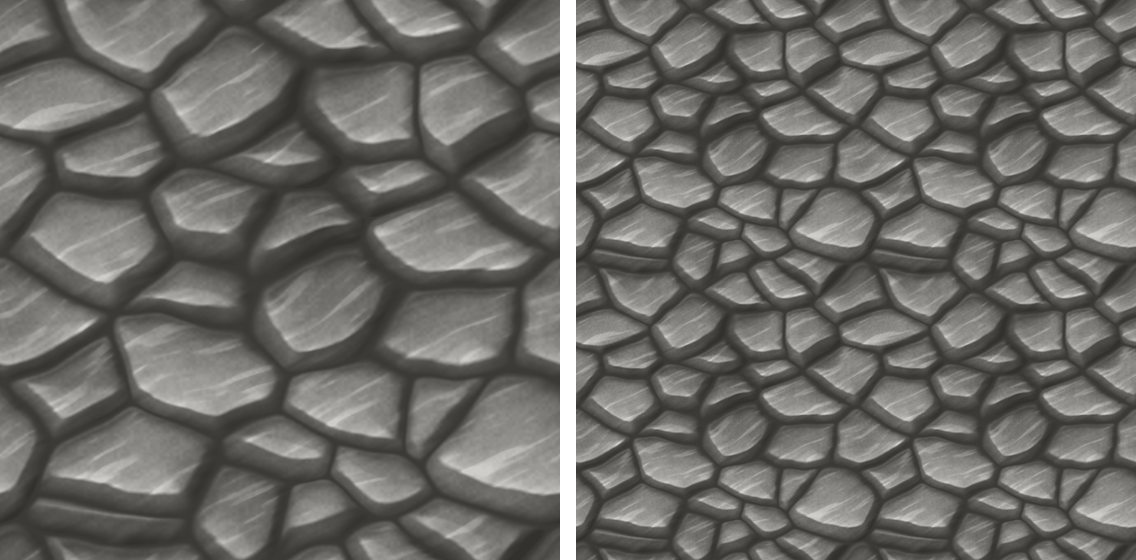
Left: one tile. Right: repeated 2 by 2.
Reproduce this texture procedurally as a Shadertoy shader.

```glsl
// Painted wall of irregular grey field stones that tiles in both directions.
// A wrapped, weighted Voronoi diagram gives the stones; each has a pale top face
// with a bright lip, darker faceted flanks, soft cracks and slanted brush strokes.

#define GRID vec2(4.0, 8.0)       // stones across and up (rows must be even)
#define METRIC vec2(1.0, 1.4)     // vertical stretch while measuring distance
#define JITTER vec2(0.85, 0.75)   // scatter of the stone centres
#define SIZE_SPREAD 0.017         // difference between large and small stones
#define TOP_TONE 0.54
#define FLANK_TONE 0.39
#define CRACK_TONE 0.225
#define LIP_GLOW 0.18
#define STROKE_DEPTH 0.09
#define GRAIN_DEPTH 0.045
#define TINT vec3(0.006, 0.002, -0.013)

float hash(vec2 p) {
    return fract(sin(dot(p, vec2(127.1, 311.7))) * 43758.5453);
}

// Value noise that wraps after a whole number of lattice cells
float noise(vec2 p, vec2 period) {
    vec2 i = floor(p), f = fract(p);
    f = f * f * (3.0 - 2.0 * f);
    vec2 a = mod(i, period), b = mod(i + 1.0, period);
    return mix(mix(hash(a), hash(vec2(b.x, a.y)), f.x),
               mix(hash(vec2(a.x, b.y)), hash(b), f.x), f.y);
}

float tiled(vec2 uv, vec2 repeats) {
    return noise(uv * repeats, repeats);
}

float cloud(vec2 uv, float repeats) {
    float sum = 0.0, gain = 0.53;
    for (int i = 0; i < 4; i++) {
        sum += gain * tiled(uv, vec2(repeats));
        uv += vec2(0.37, 0.61);
        repeats *= 2.0;
        gain *= 0.5;
    }
    return sum;
}

vec2 stoneCentre(vec2 cell) {
    vec2 id = mod(cell, GRID);
    vec2 scatter = vec2(hash(id + 3.1), hash(id + 17.3)) - 0.5;
    vec2 stagger = vec2(0.5 * mod(cell.y, 2.0), 0.0);
    return (cell + 0.5 + stagger + JITTER * scatter) / GRID * METRIC;
}

float stoneWeight(vec2 cell) {
    return SIZE_SPREAD * hash(mod(cell, GRID) + 41.7);
}

void mainImage(out vec4 fragColor, in vec2 fragCoord) {
    vec2 uv = fragCoord / iResolution.xy;

    // Bend the plane so that outlines look hand drawn
    vec2 bend = vec2(tiled(uv, vec2(6.0)), tiled(uv + 0.43, vec2(6.0))) - 0.5;
    vec2 wobble = vec2(tiled(uv, vec2(19.0)), tiled(uv + 0.29, vec2(19.0))) - 0.5;
    vec2 bent = uv + 0.045 * bend + 0.009 * wobble;
    vec2 p = bent * METRIC;

    // Find the stone under this point
    vec2 home = floor(bent * GRID), stone = home;
    float nearest = 1e5;
    for (int y = -2; y <= 2; y++)
    for (int x = -2; x <= 2; x++) {
        vec2 cell = home + vec2(x, y);
        vec2 d = p - stoneCentre(cell);
        float power = dot(d, d) - stoneWeight(cell);
        if (power < nearest) { nearest = power; stone = cell; }
    }
    vec2 centre = stoneCentre(stone), id = mod(stone, GRID);
    float weight = stoneWeight(stone);
    float flankHeight = mix(0.02, 0.08, hash(id + 7.9)) * (0.6 + 0.4 * weight / SIZE_SPREAD);

    // Rounded distances to the outline and to the rim of the top face
    float edgeSum = 0.0, rimSum = 0.0;
    vec2 facing = vec2(0.0);
    for (int y = -2; y <= 2; y++)
    for (int x = -2; x <= 2; x++) {
        if (x == 0 && y == 0) continue;
        vec2 cell = stone + vec2(x, y);
        vec2 other = stoneCentre(cell), d = p - other;
        float gap = max(length(other - centre), 0.01);
        vec2 normal = (other - centre) / gap;
        float edge = (dot(d, d) - stoneWeight(cell) - nearest) / (2.0 * gap);
        float inset = 0.012 + flankHeight * max(-normal.y, 0.0);
        float pull = exp(-(edge - inset) / 0.008);
        edgeSum += exp(-edge / 0.006);
        rimSum += pull;
        facing += normal * pull;
    }
    float edge = -0.006 * log(edgeSum);
    float rim = -0.008 * log(rimSum);
    facing /= rimSum;

    // Brush marks along a slant; the whole-number shear keeps them tiling
    vec2 slant = vec2(2.0 * bent.x + bent.y, 2.0 * bent.y - bent.x);
    float stroke = 0.6 * tiled(slant, vec2(4.0, 26.0)) + 0.4 * tiled(slant + 0.17, vec2(10.0, 58.0));
    float mottle = cloud(bent, 7.0) - 0.5;
    float grain = tiled(uv, vec2(170.0)) - 0.5;
    rim += 0.016 * mottle + 0.005 * (stroke - 0.5);

    // Top face: paler towards its lower left lip, dimmer at the back
    vec2 local = p - centre;
    float lit = smoothstep(-0.2, 0.8, dot(facing, vec2(-0.5, -0.86)));
    float inside = max(rim, 0.0);
    float top = TOP_TONE + 0.07 * (hash(id + 23.0) - 0.5);
    top += dot(local, vec2(0.6 * (hash(id + 31.0) - 0.5), -0.4));
    top += LIP_GLOW * lit * exp(-inside / 0.022) * (0.35 + 1.1 * stroke);
    top -= 0.12 * (1.0 - lit) * exp(-inside / 0.04);
    top += 0.09 * smoothstep(0.58, 0.8, stroke) + 0.20 * mottle;

    // Flanks: facets shaded by direction, with pale corners between them
    float flank = FLANK_TONE + 0.10 * dot(facing, vec2(-0.8, 0.5));
    flank += 0.22 * (1.0 - length(facing)) - 0.6 * max(-rim, 0.0) + 0.22 * mottle;

    // Combine with shade near the joints and the dark cracks
    float tone = mix(flank, top, smoothstep(-0.005, 0.007, rim));
    tone += STROKE_DEPTH * (stroke - 0.5);
    tone *= mix(0.72, 1.0, smoothstep(0.0, 0.04, edge));
    float crackWidth = mix(0.006, 0.017, tiled(uv, vec2(13.0)));
    tone = mix(CRACK_TONE, tone, smoothstep(-0.001, crackWidth, edge));
    tone += GRAIN_DEPTH * grain * smoothstep(0.15, 0.5, tone);

    fragColor = vec4(clamp(tone, 0.19, 0.8) + TINT, 1.0);
}
```
